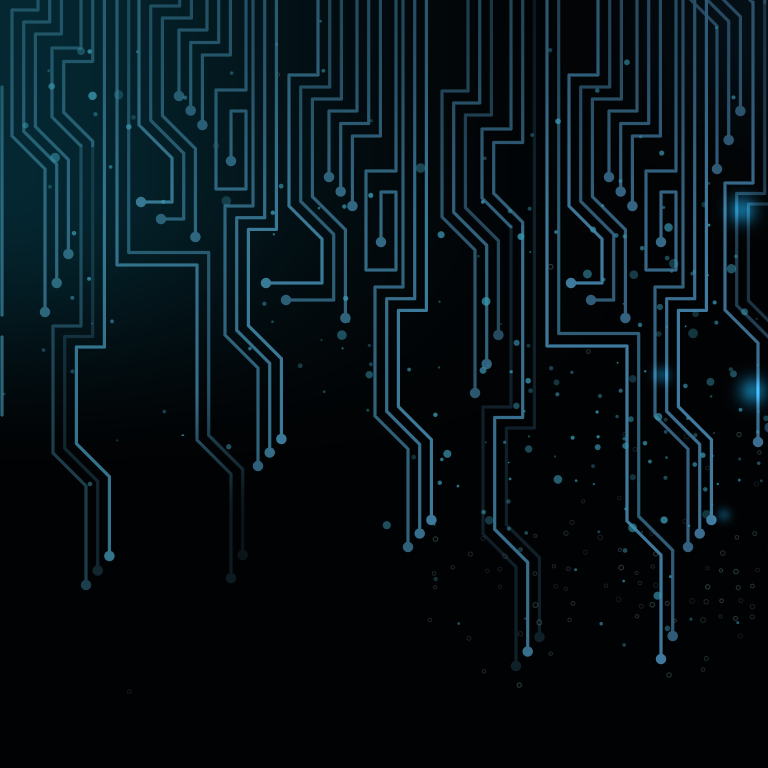
Reproduce this background procedurally as a WebGL 1 fragment shader.

```glsl
precision highp float;
uniform vec2 u_resolution;

const float SPAN = 768.0;   // design units across the canvas, y runs downward
const float PITCH = 11.7;   // gap between neighbouring lanes
const float TOP = -100.0;
const float LINE = 1.6;
const float PAD = 5.2;

float hash(vec2 p) {
  return fract(sin(dot(p, vec2(127.1, 311.7))) * 43758.55);
}

float ink(float dist, float radius, float px) {
  return clamp(0.5 + (radius - dist) / px, 0.0, 1.0);
}

float segment(vec2 p, vec2 a, vec2 b) {
  vec2 pa = p - a, ba = b - a;
  return length(pa - ba * clamp(dot(pa, ba) / max(dot(ba, ba), 0.001), 0.0, 1.0));
}

// Straight wire with a round pad at b
float lead(vec2 p, vec2 a, vec2 b, float px) {
  return max(ink(segment(p, a, b), LINE, px), ink(length(p - b), PAD, px));
}

// Three parallel wires: down, sideways, down, diagonal, down to the tip
float lanes(vec2 p, vec2 start, vec2 corner, float bendY, vec2 tip, vec2 drop,
            vec3 weights, float pad, float px) {
  float cover = 0.0;
  for (int i = 0; i < 3; i++) {
    float k = float(i);
    vec2 s = start + vec2(k * PITCH, 0.0);
    vec2 c = corner + k * vec2(PITCH, drop.x);
    vec2 t = tip + k * vec2(PITCH, drop.y);
    vec2 bend = vec2(c.x, bendY - 0.4 * PITCH * k);
    vec2 exit = vec2(t.x, bend.y + abs(t.x - c.x));
    vec2 turn = vec2(s.x, c.y);
    float d = min(segment(p, s, turn), segment(p, turn, c));
    d = min(d, min(segment(p, c, bend), segment(p, bend, exit)));
    d = min(d, segment(p, exit, t));
    cover = max(cover, weights[i] * max(ink(d, LINE, px), ink(length(p - t), pad, px)));
  }
  return cover;
}

// Left part of the circuit: short bundle and long double-jogged bundle
float leftWires(vec2 p, vec3 upper, vec3 lower, float px) {
  float c = lanes(p, vec2(38.0, TOP), vec2(12.0, 10.0), 136.0, vec2(45.0, 312.0),
                  vec2(12.0, -29.0), upper, PAD, px);
  c = max(c, lanes(p, vec2(81.0, TOP), vec2(52.0, 48.0), 117.0, vec2(81.0, 146.0),
                   vec2(13.5, 0.0), vec3(0.8, 0.8, 0.0), LINE, px));
  c = max(c, lanes(p, vec2(81.0, 145.0), vec2(53.0, 326.0), 453.0, vec2(86.0, 585.0),
                   vec2(10.5, -14.5), lower, PAD, px));
  return max(c, lower.z * ink(segment(p, vec2(104.4, TOP), vec2(104.4, 145.0)), LINE, px));
}

// Middle part: a pair with one wide step
float middleWires(vec2 p, float px) {
  return lanes(p, vec2(117.0, TOP), vec2(197.0, 265.0), 440.0, vec2(231.0, 578.0),
               vec2(-12.5, -23.0), vec3(1.0, 0.75, 0.0), PAD, px);
}

// Right part: hooked bundle, fan, spiral and lower bundle
float rightWires(vec2 p, float hook, float px) {
  float c = lanes(p, vec2(168.0, TOP), vec2(139.0, -6.0), 125.0, vec2(172.0, 202.0),
                  vec2(12.0, 17.0), vec3(1.0, 0.75, 0.8), LINE, px);
  c = max(c, lead(p, vec2(172.0, 202.0), vec2(172.0 - hook, 202.0), px));
  c = max(c, 0.75 * lead(p, vec2(183.7, 219.0), vec2(192.0 - hook, 219.0), px));
  c = max(c, 0.8 * lead(p, vec2(195.4, 200.0), vec2(195.4, 237.0), px));
  c = max(c, lanes(p, vec2(207.0, TOP), vec2(179.0, 30.0), 75.0, vec2(179.0, 96.0),
                   vec2(12.5, 14.5), vec3(0.85), PAD, px));
  c = max(c, lanes(p, vec2(253.0, TOP), vec2(225.0, 206.0), 335.0, vec2(258.0, 466.0),
                   vec2(11.7, -13.5), vec3(0.8, 0.9, 1.0), PAD, px));
  float d = segment(p, vec2(246.0, TOP), vec2(246.0, 90.0));
  d = min(d, segment(p, vec2(246.0, 90.0), vec2(216.0, 90.0)));
  d = min(d, segment(p, vec2(216.0, 90.0), vec2(216.0, 189.0)));
  d = min(d, segment(p, vec2(216.0, 189.0), vec2(246.0, 189.0)));
  d = min(d, segment(p, vec2(246.0, 189.0), vec2(246.0, 111.0)));
  d = min(d, segment(p, vec2(246.0, 111.0), vec2(231.0, 111.0)));
  c = max(c, 0.85 * ink(d, LINE, px));
  return max(c, 0.85 * lead(p, vec2(231.0, 111.0), vec2(231.0, 161.0), px));
}

// Random discs or rings in a band that thickens to the right
float scatter(vec2 p, float cell, vec2 sizes, vec2 band, float base, float ring, float px) {
  vec2 id = floor(p / cell);
  vec2 mid = (id + 0.5) * cell;
  float across = (mid.y - band.x) / band.y;
  float density = base + 0.6 * smoothstep(250.0, 700.0, mid.x) * exp(-across * across);
  vec2 jitter = 0.25 + 0.5 * vec2(hash(id + 3.1), hash(id + 7.7));
  float size = mix(sizes.x, sizes.y, hash(id + 5.3));
  float d = length(p - (id + jitter) * cell) - size;
  d = mix(d, abs(d) - 0.5, ring);
  return step(hash(id + cell), density) * ink(d, 0.0, px) * mix(0.35, 1.0, hash(id + 9.2));
}

float halo(vec2 p, vec2 center, float radius) {
  vec2 q = (p - center) / radius;
  return exp(-dot(q, q));
}

void main() {
  vec2 uv = gl_FragCoord.xy / u_resolution;
  vec2 p = vec2(uv.x, 1.0 - uv.y) * SPAN;
  float px = SPAN / min(u_resolution.x, u_resolution.y);

  // Teal haze in the upper left
  float haze = exp(-p.x * p.x / 95000.0) * (1.0 - smoothstep(180.0, 480.0, p.y));
  vec3 color = vec3(0.005, 0.008, 0.013) + vec3(0.012, 0.145, 0.18) * haze;
  color += vec3(0.01, 0.05, 0.07) * halo(p, vec2(750.0, 20.0), 110.0);

  // Shifted copies of the circuit parts
  vec2 near = p - vec2(150.0, 81.0), far = p - vec2(430.0, 81.0);
  float wires = leftWires(p, vec3(0.8), vec3(0.5, 0.3, 0.95), px);
  wires = max(wires, leftWires(far, vec3(0.7, 0.8, 0.6), vec3(0.25, 0.9, 0.25), px));
  wires = max(wires, leftWires(p - vec2(672.0, -143.0), vec3(0.8), vec3(0.9, 0.5, 0.4), px));
  wires = max(wires, middleWires(p, px) * mix(0.9, 0.2, smoothstep(380.0, 520.0, p.y)));
  wires = max(wires, middleWires(far, px));
  wires = max(wires, rightWires(p, 31.0, px));
  wires = max(wires, rightWires(near, 56.0, px));
  wires = max(wires, rightWires(far, 31.0, px));
  float edge = min(segment(p, vec2(2.0, 87.0), vec2(2.0, 315.0)),
                   segment(p, vec2(2.0, 337.0), vec2(2.0, 415.0)));
  wires = max(wires, 0.8 * ink(edge, LINE, px));
  vec3 wireColor = mix(vec3(0.22, 0.50, 0.60), vec3(0.27, 0.50, 0.66), uv.x);
  color = mix(color, wireColor, wires * mix(0.65, 0.95, smoothstep(0.0, 260.0, p.y)));

  // Loose particles: discs, specks and small rings
  float sparse = 0.07 * (1.0 - smoothstep(420.0, 540.0, p.y));
  float dust = scatter(p, 36.0, vec2(2.0, 5.0), vec2(390.0, 170.0), sparse, 0.0, px);
  dust = max(dust, scatter(p + 11.0, 23.0, vec2(0.8, 2.4), vec2(430.0, 150.0), sparse, 0.0, px));
  color = mix(color, vec3(0.22, 0.58, 0.68), dust * 0.85);
  float rings = scatter(p, 17.0, vec2(1.5, 2.4), vec2(580.0, 80.0), 0.0, 1.0, px);
  color = mix(color, vec3(0.28, 0.40, 0.42), rings * 0.6);

  // Blue flares near the right edge
  float flare = halo(p, vec2(742.0, 210.0), 14.0) + halo(p, vec2(753.0, 391.0), 14.0);
  flare += 0.6 * halo(p, vec2(662.0, 375.0), 9.0) + 0.5 * halo(p, vec2(724.0, 515.0), 7.0);
  color += vec3(0.06, 0.38, 0.52) * flare;

  gl_FragColor = vec4(color, 1.0);
}
```
